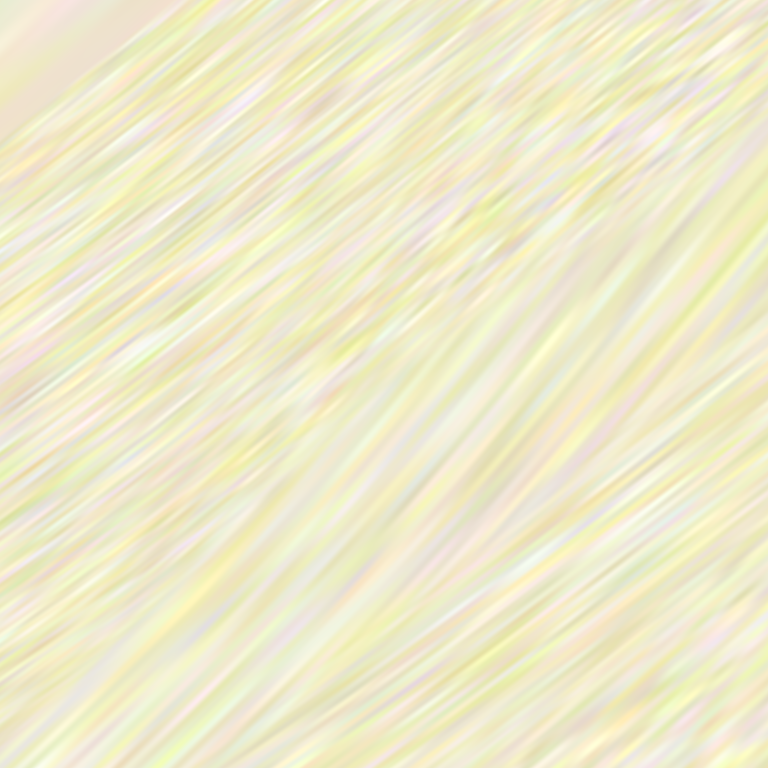
Reproduce this texture procedurally as a three.js fragment shader.

```glsl
// Pale pastel brushed fibres: slanted silky streaks in cream, lemon, pink and mint.
varying vec2 vUv;

const vec3 CREAM = vec3(0.940, 0.922, 0.795);
const vec3 BLUSH = vec3(0.940, 0.880, 0.800);
const vec3 TINT_RANGE = vec3(0.070, 0.085, 0.240);
const float SHADE_RANGE = 0.085;

// Sine-free hash: four values from 0 to 1 for a cell
vec4 hash4(vec2 cell) {
  vec4 q = fract(cell.xyxy * vec4(0.1031, 0.1030, 0.0973, 0.1099));
  q += dot(q, q.wzxy + 33.33);
  return fract((q.xxyz + q.yzzw) * q.zywx);
}

// Smooth random values along one fibre, shifted so that fibre ends never line up
vec4 fibre(float along, float row) {
  float x = along + 37.0 * hash4(vec2(row, 7.0)).x;
  float cell = floor(x);
  float t = smoothstep(0.0, 1.0, x - cell);
  return mix(hash4(vec2(cell, row)), hash4(vec2(cell + 1.0, row)), t);
}

// Neighbouring fibres blended across their width; density is (along, across)
vec4 fibreNoise(vec2 p, vec2 density, float seed) {
  vec2 q = p * density + vec2(50.0, 300.0 + seed);
  float row = floor(q.y);
  float t = smoothstep(0.0, 1.0, q.y - row);
  return mix(fibre(q.x, row), fibre(q.x, row + 1.0), t) - 0.5;
}

// Coarse and fine fibres laid at one angle
vec4 streaks(vec2 p, float degrees, vec2 density, float seed) {
  float a = radians(degrees);
  vec2 dir = vec2(cos(a), sin(a));
  vec2 q = vec2(dot(p, dir), dot(p, vec2(-dir.y, dir.x)));
  vec4 coarse = fibreNoise(q, density * vec2(0.75, 0.5), seed);
  vec4 fine = fibreNoise(q, density, seed + 611.0);
  return 0.4 * coarse + 0.95 * fine;
}

// Gentle bending of the whole sheet
vec2 bend(vec2 p) {
  float across = p.y - p.x;
  float sway = 0.012 * sin(5.0 * p.x + 2.0 * across) + 0.006 * sin(9.0 * p.y - 3.0 * p.x);
  return p + sway * vec2(-0.6, 0.8);
}

// Turns noise into a pastel: separate channel tints plus a shared shade
vec3 pastel(vec3 base, vec4 n) {
  return base + n.rgb * TINT_RANGE + n.a * SHADE_RANGE;
}

void main() {
  vec2 p = bend(vUv);

  // Height above the main diagonal chooses the zone
  float height = vUv.y - 0.8 * vUv.x;
  float wobble = 0.03 * sin(7.0 * vUv.x + 1.0);
  float upper = smoothstep(0.03, 0.13, height + wobble);
  float lower = 1.0 - smoothstep(-0.27, -0.17, height - 0.4 * wobble);
  float corner = smoothstep(0.808, 0.822, height);

  // Fine upper fibres mix long strands with short grains
  vec4 longStrands = streaks(p, 37.0, vec2(13.0, 190.0), 11.0);
  vec4 shortGrains = streaks(p, 39.0, vec2(22.0, 165.0), 83.0);
  float grainy = 0.5 + 0.4 * sin(6.0 * vUv.x - 4.0 * vUv.y);
  vec4 upperNoise = mix(longStrands, shortGrains, grainy) * 1.25;

  // Broad steep strands in the middle, flatter ones below
  vec4 bandNoise = streaks(p, 47.0, vec2(8.0, 110.0), 157.0) * 0.9;
  vec4 lowerLong = streaks(p, 36.0, vec2(10.0, 145.0), 229.0);
  vec4 lowerShort = streaks(p, 38.0, vec2(19.0, 120.0), 293.0);
  vec4 lowerNoise = mix(lowerLong, lowerShort, smoothstep(-0.38, -0.6, height));

  vec4 noise = mix(mix(bandNoise, lowerNoise, lower), upperNoise, upper);
  vec3 color = pastel(CREAM, noise);

  // Soft, magnified folds in the top left corner, blushing near their edge
  vec4 foldNoise = streaks(p, 41.0, vec2(4.0, 55.0), 359.0) * 0.9;
  float blush = 1.0 - smoothstep(0.83, 0.90, height);
  vec3 fold = pastel(mix(CREAM, BLUSH, blush), foldNoise * mix(1.0, 0.3, blush));
  color = mix(color, fold, corner);

  gl_FragColor = vec4(clamp(color, 0.0, 1.0), 1.0);
}
```
